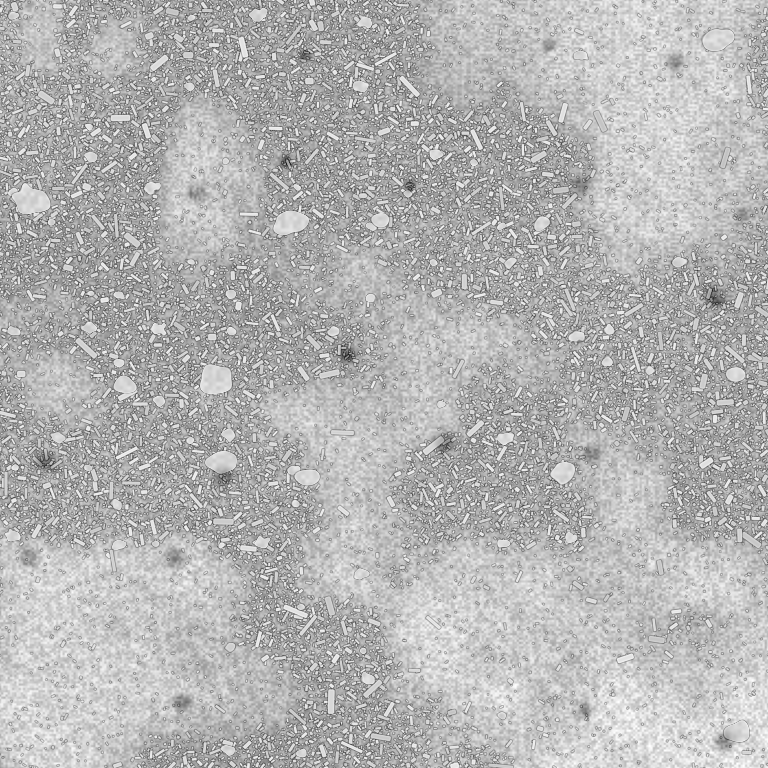
Give the GLSL for this texture, as a WebGL 1 fragment shader.

```glsl
precision highp float;
// Grey micrograph of pale rods and grains gathered in drifts on a speckled, hazy ground.

uniform vec2 u_resolution;

const float GROUND_LIGHT = 0.845;
const float GROUND_DARK = 0.70;
const float SHADOW_WIDTH = 0.002;
const float SHADOW_DEPTH = 0.36;

float hash(vec2 p) {
  return fract(sin(dot(p, vec2(127.1, 311.7))) * 43758.5453);
}

vec2 hash2(vec2 p) {
  return vec2(hash(p), hash(p + 57.3));
}

float noise(vec2 p) {
  vec2 cell = floor(p);
  vec2 f = fract(p);
  f = f * f * (3.0 - 2.0 * f);
  float low = mix(hash(cell), hash(cell + vec2(1.0, 0.0)), f.x);
  float high = mix(hash(cell + vec2(0.0, 1.0)), hash(cell + 1.0), f.x);
  return mix(low, high, f.y);
}

float fbm(vec2 p) {
  float sum = 0.0;
  float amplitude = 0.53;
  for (int i = 0; i < 4; i++) {
    sum += amplitude * noise(p);
    p = p * 2.03 + 17.7;
    amplitude *= 0.5;
  }
  return sum;
}

// Strength of the debris drifts at a point
float driftField(vec2 uv) {
  return fbm(uv * 5.2 + vec2(3.7, 8.1));
}

float roundedBox(vec2 p, vec2 halfSize, float radius) {
  vec2 q = abs(p) - halfSize + radius;
  return length(max(q, 0.0)) + min(max(q.x, q.y), 0.0) - radius;
}

// Lays a bright body with a dark outer rim over the tone below
float layBody(float tone, float d, float body, float pixel) {
  tone *= 1.0 - SHADOW_DEPTH * (1.0 - smoothstep(0.0, SHADOW_WIDTH, d));
  float rim = smoothstep(-0.003, 0.0, d);
  float cover = 1.0 - smoothstep(-0.7 * pixel, 0.7 * pixel, d);
  return mix(tone, body + 0.06 * rim, cover);
}

// One scattered layer of rods; sizes are fractions of a cell
float layRods(float tone, vec2 uv, float cells, vec2 minSize, vec2 maxSize,
              float density, float ambient, float pixel) {
  vec2 home = floor(uv * cells);
  for (int j = -1; j <= 1; j++) {
    for (int i = -1; i <= 1; i++) {
      vec2 cell = home + vec2(float(i), float(j));
      vec2 key = cell + cells * 1.37;
      vec2 centre = (cell + hash2(key)) / cells;
      float drift = smoothstep(0.45, 0.60, driftField(centre));
      if (hash(key + 11.9) < max(ambient, drift * density)) {
        float angle = 6.2832 * hash(key + 23.1);
        vec2 axis = vec2(cos(angle), sin(angle));
        vec2 q = uv - centre;
        q = vec2(dot(q, axis), dot(q, vec2(-axis.y, axis.x)));
        vec2 spread = hash2(key + 31.7);
        vec2 size = mix(minSize, maxSize, spread * spread) / cells;
        float d = roundedBox(q, size, 0.6 * min(size.x, size.y));
        tone = layBody(tone, d, mix(0.76, 0.90, hash(key + 43.3)), pixel);
      }
    }
  }
  return tone;
}

// Sparse ragged flakes, at most one per cell
float layFlakes(float tone, vec2 uv, float cells, float chance, float pixel) {
  vec2 cell = floor(uv * cells);
  vec2 centre = (cell + 0.35 + 0.3 * hash2(cell + 71.0)) / cells;
  float drift = smoothstep(0.44, 0.58, driftField(centre));
  float present = step(hash(cell + 83.0), chance * drift);
  float radius = mix(0.10, 0.22, hash(cell + 91.0)) / cells;
  float ragged = 0.6 + 0.8 * noise(uv * cells * 7.0);
  float d = length((uv - centre) * vec2(1.0, 1.25)) - radius * ragged;
  float body = 0.84 + 0.12 * (noise(uv * 190.0) - 0.5);
  return mix(tone, layBody(tone, d, body, pixel), present);
}

// Soft dark round stains
float stain(vec2 uv, float cells, float chance) {
  vec2 cell = floor(uv * cells);
  vec2 centre = (cell + 0.2 + 0.6 * hash2(cell + 101.0)) / cells;
  float radius = mix(0.007, 0.014, hash(cell + 113.0));
  float r = length(uv - centre) / radius;
  float mottled = 0.6 + 0.8 * noise(uv * 170.0);
  return step(hash(cell + 127.0), chance) * exp(-r * r * r) * mottled;
}

void main() {
  vec2 uv = gl_FragCoord.xy / u_resolution.y;
  float pixel = 1.0 / u_resolution.y;

  // Hazy ground with fine speckle
  float tone = mix(GROUND_LIGHT, GROUND_DARK, smoothstep(0.30, 0.60, driftField(uv)));
  tone += 0.16 * (fbm(uv * 3.1 + 41.0) - 0.5);
  tone += 0.22 * (noise(uv * 350.0) - 0.5) + 0.09 * (noise(uv * 150.0) - 0.5);

  // Debris from the finest grains to the longest rods
  tone = layRods(tone, uv, 190.0, vec2(0.16, 0.12), vec2(0.45, 0.24), 0.70, 0.10, pixel);
  tone = layRods(tone, uv, 110.0, vec2(0.18, 0.11), vec2(0.50, 0.22), 0.80, 0.01, pixel);
  tone = layRods(tone, uv, 60.0, vec2(0.18, 0.09), vec2(0.52, 0.17), 0.75, 0.01, pixel);
  tone = layRods(tone, uv, 30.0, vec2(0.16, 0.06), vec2(0.52, 0.13), 0.40, 0.01, pixel);
  tone = layFlakes(tone, uv, 22.0, 0.22, pixel);
  tone = layFlakes(tone, uv, 9.0, 0.12, pixel);

  tone -= 0.24 * stain(uv, 6.0, 0.5);
  gl_FragColor = vec4(vec3(clamp(tone, 0.0, 1.0)), 1.0);
}
```
